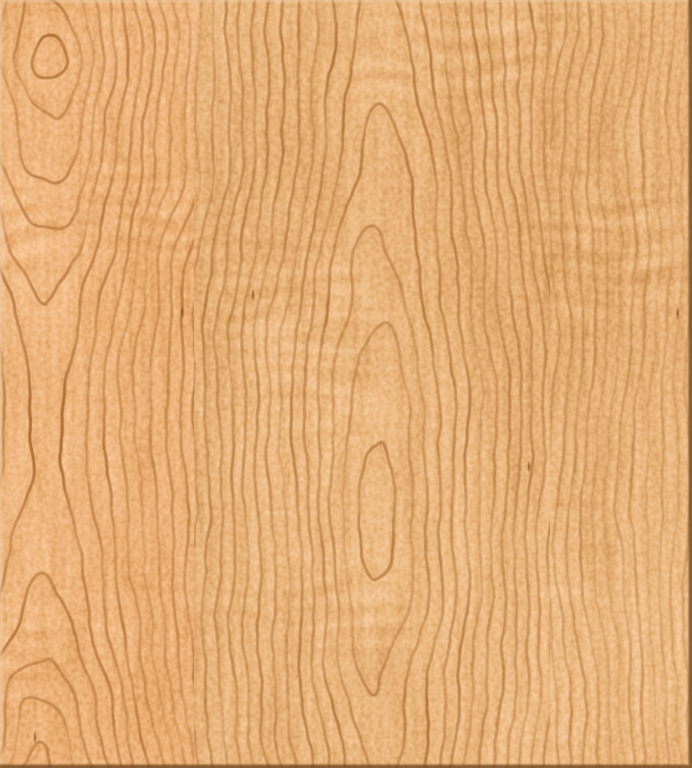
A Shadertoy shader for this texture:

```glsl
const vec3 DARK_WOOD = vec3(0.82, 0.59, 0.35);
const vec3 MID_WOOD = vec3(0.91, 0.70, 0.47);
const vec3 PALE_WOOD = vec3(0.96, 0.79, 0.61);
const vec3 LINE_BROWN = vec3(0.67, 0.42, 0.19);
const float RINGS_PER_UNIT = 62.0;

float hash(vec2 cell) {
    vec3 q = fract(vec3(cell.xyx) * 0.1031);
    q += dot(q, q.yzx + 33.33);
    return fract((q.x + q.y) * q.z);
}

float cornerSlope(vec2 cell, vec2 offset) {
    float angle = 6.2832 * hash(cell);
    return dot(vec2(cos(angle), sin(angle)), offset);
}

float gradientNoise(vec2 p) {
    vec2 i = floor(p), f = fract(p);
    vec2 u = f * f * f * (f * (f * 6.0 - 15.0) + 10.0);
    vec2 e = vec2(1.0, 0.0);
    float low = mix(cornerSlope(i, f), cornerSlope(i + e.xy, f - e.xy), u.x);
    float high = mix(cornerSlope(i + e.yx, f - e.yx), cornerSlope(i + e.xx, f - e.xx), u.x);
    return mix(low, high, u.y);
}

// Growth rings stretched along the trunk around a heart point
float rings(vec2 p, vec2 heart, float period, float rise) {
    p.x += 0.020 * gradientNoise(p * vec2(5.0, 4.0) + 7.3);
    p.x += 0.010 * gradientNoise(p * vec2(14.0, 11.0) + 2.1);
    p.x += 0.0025 * gradientNoise(p * vec2(50.0, 38.0));
    p.y += 0.060 * gradientNoise(p * vec2(17.0, 9.0) + 31.7);
    vec2 d = abs(p - heart);
    float across = d.x * d.x / (d.x + 0.028);
    float along = rise * abs(sin(3.1416 * d.y / period));
    return RINGS_PER_UNIT * pow(pow(across, 1.4) + pow(along, 1.4) + 1e-6, 1.0 / 1.4);
}

// Three boards side by side, each cut at its own distance from the heart
float boardRings(vec2 p, float board) {
    if (board < 0.5) return rings(p, vec2(0.055, 0.92), 1.0, 0.09);
    if (board < 1.5) return rings(p, vec2(0.495, 0.336), 2.6, 0.10);
    return rings(p, vec2(1.25, 0.4), 1.4, 0.06);
}

// Sparse short dark pits, one candidate per cell
float pits(vec2 p, vec2 cells, float share) {
    vec2 id = floor(p * cells);
    vec2 centre = (id + 0.3 + 0.4 * vec2(hash(id + 5.0), hash(id + 9.0))) / cells;
    float d = length((p - centre) * vec2(1.0, 0.28));
    return step(hash(id), share) * (1.0 - smoothstep(0.0005, 0.0028, d));
}

void mainImage(out vec4 fragColor, in vec2 fragCoord) {
    vec2 p = fragCoord / iResolution.y;
    float width = iResolution.x / iResolution.y;
    float board = step(0.253, p.x) + step(0.716, p.x);

    // Ring lines of even thickness, from the slope of the ring field
    float step1 = 0.001;
    float ring = boardRings(p, board);
    vec2 slope = vec2(boardRings(p + vec2(step1, 0.0), board),
                      boardRings(p + vec2(0.0, step1), board)) - ring;
    float ringId = floor(ring - 0.2);
    float lineDistance = abs(fract(ring - 0.2) - 0.5) * step1 / max(length(slope), 0.004);
    float ringRandom = hash(vec2(ringId, board + 3.0));
    float heartness = 1.0 - smoothstep(0.02, 0.06, length(slope));
    float strength = mix(0.25, 0.62, ringRandom) + 0.28 * heartness;
    strength *= 0.85 + 0.7 * gradientNoise(vec2(ringId * 3.7, p.y * 9.0));
    strength *= board > 1.5 ? 0.7 : 1.0;
    float line = 1.0 - smoothstep(0.0004, 0.0034, lineDistance);
    float halo = exp(-lineDistance / 0.005);

    // Broad tone, ring shading and fibres
    float tone = 0.61 + 0.30 * gradientNoise(p * vec2(3.5, 2.2) + 11.0);
    tone += 0.16 * gradientNoise(p * vec2(16.0, 4.0) + 3.0);
    tone += 0.14 * (0.5 - fract(ring - 0.7)) + 0.10 * (ringRandom - 0.5);
    tone += 0.30 * gradientNoise(p * vec2(120.0, 9.0));
    tone -= 0.10 * halo;

    // Flame figure: patches of streaks across the grain
    float patchMask = smoothstep(-0.05, 0.35, gradientNoise(p * 3.7 + 19.0));
    float bend = 1.5 * gradientNoise(p * 7.0 + 4.0);
    tone += 0.45 * patchMask * gradientNoise(vec2(p.x * 10.0, p.y * 62.0 + bend));

    // Fine speckle of the surface
    tone += 0.34 * gradientNoise(p * 185.0) + 0.26 * gradientNoise(p * vec2(150.0, 95.0) + 40.0);

    vec3 color = mix(DARK_WOOD, MID_WOOD, clamp(tone * 2.0, -0.3, 1.0));
    color = mix(color, PALE_WOOD, clamp(tone * 2.0 - 1.0, 0.0, 1.0));
    color += (board < 0.5 ? vec3(0.012, -0.010, -0.012) : vec3(0.0));
    color = mix(color, LINE_BROWN, clamp(line * strength, 0.0, 0.9));
    color = mix(color, LINE_BROWN * 0.8, 0.7 * pits(p, vec2(14.0, 9.0), 0.06));

    // Bevelled rim: lit at left and top, shaded at right and bottom
    float lit = 1.0 - smoothstep(0.001, 0.005, min(p.x, 1.0 - p.y));
    float shade = 1.0 - smoothstep(0.002, 0.007, min(width - p.x, p.y));
    color = mix(color, vec3(0.93, 0.80, 0.66), 0.5 * lit);
    color = mix(color, vec3(0.45, 0.28, 0.13), 0.8 * shade);

    fragColor = vec4(color, 1.0);
}
```
